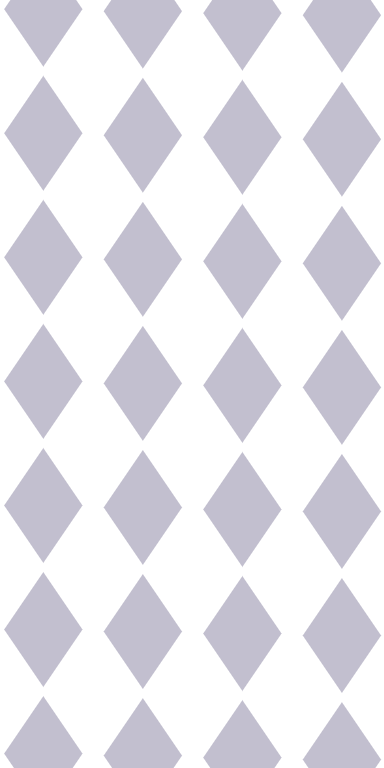
Write a Shadertoy shader that draws this pattern.

```glsl
// Signed distance to the edges of a diamond with the given half width and half height
float diamondDistance(vec2 p, vec2 halfSize) {
    return dot(abs(p) - vec2(halfSize.x, 0.0), normalize(halfSize.yx));
}

void mainImage(out vec4 fragColor, in vec2 fragCoord) {
    // Canvas is one unit wide; the first column's centre is the grid origin
    vec2 p = fragCoord / iResolution.x - vec2(0.1128, 1.0068);
    vec2 pitch = vec2(0.2592, 0.3231);

    // Each column sits slightly lower than the one to its left
    float column = round(p.x / pitch.x);
    p.y += 0.0052 * column;

    // Repeat one diamond per cell
    vec2 cell = p - pitch * round(p / pitch);
    float d = diamondDistance(cell, vec2(0.1020, 0.1496));

    // Lilac diamonds on white, with a one pixel soft edge
    float coverage = clamp(0.5 - d * iResolution.x, 0.0, 1.0);
    vec3 lilac = vec3(0.76, 0.75, 0.81);
    fragColor = vec4(mix(vec3(1.0), lilac, coverage), 1.0);
}
```
